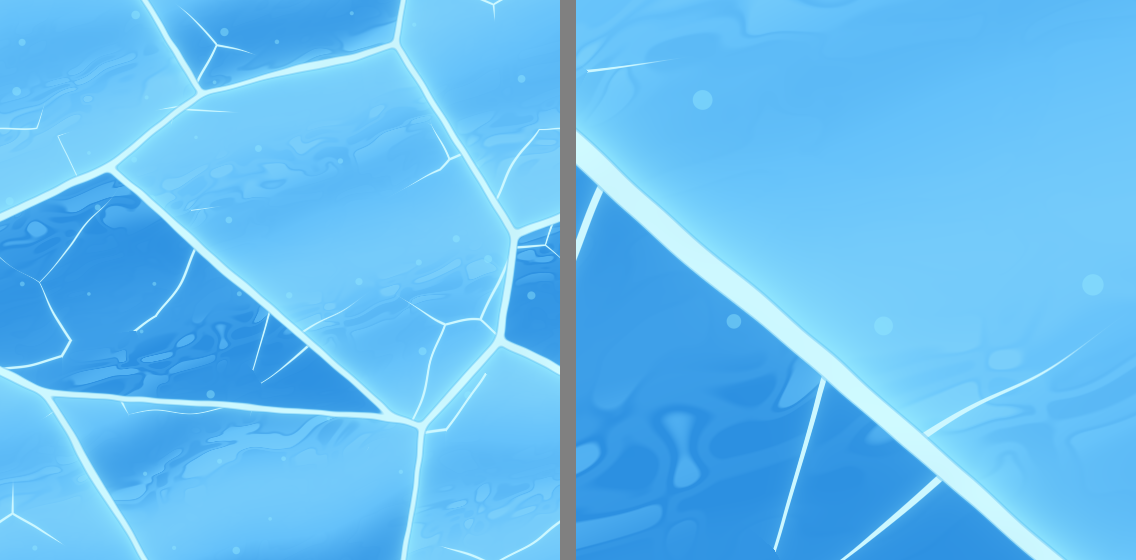
Left: the whole. Right: its middle third, enlarged.
This texture is drawn by a WebGL 1 fragment shader. Its source:

```glsl
precision highp float;
uniform vec2 u_resolution;

// One component per ice plate; the plates wrap around the tile
const vec4 SEED_X = vec4(0.469, 0.355, 0.334, 0.120);
const vec4 SEED_Y = vec4(0.576, 0.444, 0.116, 0.987);
const vec4 TONE   = vec4(0.66, 0.04, 0.48, 0.68);
const vec4 SWING  = vec4(0.22, 0.06, -0.36, -0.26);
const vec4 PHASE  = vec4(0.05, 0.00, 0.65, 0.40);
const vec4 GLOW   = vec4(0.95, 0.12, 0.45, 0.90);

const vec3 DEEP_ICE = vec3(0.19, 0.58, 0.89);
const vec3 MID_ICE  = vec3(0.39, 0.755, 0.98);
const vec3 PALE_ICE = vec3(0.48, 0.81, 0.98);
const vec3 HALO     = vec3(0.58, 0.92, 1.00);
const vec3 FROST    = vec3(0.80, 0.97, 1.00);
const vec3 RIM      = vec3(0.32, 0.72, 0.94);

const float CRACK_HALF_WIDTH = 0.0062;
const float JOINT_ROUNDING = 0.008;
const float HAIR_CELLS = 5.0;
const float HAIR_HALF_WIDTH = 0.0021;
const float HAIR_KEPT = 0.62;
const float BUBBLE_CELLS = 9.0;
const float TAU = 6.2831853;

float hash(vec2 p) {
  return fract(sin(dot(p, vec2(127.1, 311.7)) + 2.3) * 43758.545);
}
vec2 hash2(vec2 p) { return vec2(hash(p), hash(p + 57.3)); }

// Value noise that wraps after the given number of lattice cells
float noise(vec2 p, vec2 period) {
  vec2 i = floor(p), f = fract(p);
  f = f * f * (3.0 - 2.0 * f);
  vec2 a = mod(i, period), b = mod(i + 1.0, period);
  return mix(mix(hash(a), hash(vec2(b.x, a.y)), f.x),
             mix(hash(vec2(a.x, b.y)), hash(b), f.x), f.y);
}
float tileNoise(vec2 p, float cells) { return noise(p * cells, vec2(cells)); }
vec2 wobble(vec2 p, float cells) {
  return vec2(tileNoise(p, cells), tileNoise(p + 0.37, cells)) - 0.5;
}

float smoothMin(float a, float b, float k) {
  float h = max(k - abs(a - b), 0.0) / k;
  return min(a, b) - h * h * k * 0.25;
}

// Distance to the plate border; traits = tone, swing, phase, glow
float plateEdge(vec2 p, out vec4 traits, out vec2 shift) {
  vec2 nearest = vec2(9.0);
  for (int y = -1; y <= 1; y++) for (int x = -1; x <= 1; x++) for (int k = 0; k < 4; k++) {
    vec2 r = vec2(SEED_X[k], SEED_Y[k]) + vec2(x, y) - p;
    if (dot(r, r) < dot(nearest, nearest)) {
      nearest = r;
      traits = vec4(TONE[k], SWING[k], PHASE[k], GLOW[k]);
      shift = vec2(SEED_X[k], SEED_Y[k]);
    }
  }
  float edge = 1.0;
  for (int y = -1; y <= 1; y++) for (int x = -1; x <= 1; x++) for (int k = 0; k < 4; k++) {
    vec2 r = vec2(SEED_X[k], SEED_Y[k]) + vec2(x, y) - p, gap = r - nearest;
    if (dot(gap, gap) > 0.0001)
      edge = smoothMin(edge, dot(0.5 * (r + nearest), normalize(gap)), JOINT_ROUNDING);
  }
  return edge;
}

// Distance to a sparse net of hairline cracks
float hairEdge(vec2 p) {
  vec2 g = p * HAIR_CELLS, cell = floor(g), f = fract(g), nearest = vec2(9.0), home = vec2(0.0);
  for (int y = -1; y <= 1; y++) for (int x = -1; x <= 1; x++) {
    vec2 o = vec2(x, y), r = o + hash2(mod(cell + o, HAIR_CELLS)) - f;
    if (dot(r, r) < dot(nearest, nearest)) { nearest = r; home = o; }
  }
  float edge = 1.0;
  vec2 homeId = mod(cell + home, HAIR_CELLS);
  for (int y = -2; y <= 2; y++) for (int x = -2; x <= 2; x++) {
    vec2 o = home + vec2(x, y), id = mod(cell + o, HAIR_CELLS);
    vec2 r = o + hash2(id) - f, gap = r - nearest;
    if (dot(gap, gap) > 0.0001 && hash(id + homeId + 19.0) < HAIR_KEPT)
      edge = min(edge, dot(0.5 * (r + nearest), normalize(gap)));
  }
  return edge / HAIR_CELLS;
}

float bubbles(vec2 p, float px) {
  vec2 g = p * BUBBLE_CELLS, id = mod(floor(g), BUBBLE_CELLS);
  float radius = mix(0.003, 0.0078, hash(id + 7.0));
  float d = length(fract(g) - 0.15 - 0.7 * hash2(id + 31.0)) / BUBBLE_CELLS;
  return (1.0 - smoothstep(radius - px, radius + px, d)) * step(0.45, hash(id + 83.0));
}

void main() {
  vec2 p = gl_FragCoord.xy / u_resolution;
  float px = 0.7 / u_resolution.y;
  vec4 traits;
  vec2 shift;
  float edge = plateEdge(p + 0.010 * wobble(p, 8.0) + 0.0025 * wobble(p, 32.0), traits, shift);

  // Cloudy plate tone with slanted bands of ripples
  float phase = 3.0 * p.y - p.x + traits.z + 0.22 * (tileNoise(p, 5.0) - 0.5);
  float tone = traits.x + traits.y * cos(TAU * phase) + 0.10 * (tileNoise(p, 3.0) - 0.5);
  float band = 1.0 - smoothstep(0.04, 0.19, abs(fract(phase) - 0.75));
  vec2 flow = vec2(28.0 * p.x, 63.0 * p.y - 21.0 * p.x) + 2.2 * wobble(p, 16.0);
  float ripple = noise(flow, vec2(28.0, 21.0));
  float lens = smoothstep(0.60, 0.70, ripple);
  float outline = smoothstep(0.48, 0.60, ripple) - lens;
  float hollow = 1.0 - smoothstep(0.22, 0.36, ripple);
  tone += (0.06 + 0.94 * band) * (0.24 * lens - 0.16 * outline - 0.15 * hollow);
  tone = clamp(tone, -0.05, 1.25);
  vec3 color = mix(mix(DEEP_ICE, MID_ICE, min(2.0 * tone, 1.0)), PALE_ICE, max(2.0 * tone - 1.0, 0.0));
  color = mix(color, HALO, 0.42 * bubbles(p, px));

  // Halo beside the wide cracks
  float halfWidth = CRACK_HALF_WIDTH + 0.004 * (tileNoise(p, 7.0) - 0.5);
  float outside = max(edge - halfWidth, 0.0);
  color = mix(color, HALO, traits.w * (0.65 * exp(-outside / 0.011) + 0.25 * exp(-outside / 0.035)));

  // Hairlines taper away and thicken near the wide cracks
  float hair = hairEdge(p + shift + 0.016 * wobble(p, 14.0));
  float strength = smoothstep(0.46, 0.80, tileNoise(p + 0.13, 6.0) + 0.16 * exp(-edge / 0.05));
  float hairWidth = HAIR_HALF_WIDTH * strength;
  float hairLine = 1.0 - smoothstep(hairWidth - px, hairWidth + px, hair);
  color = mix(color, HALO, 0.35 * strength * exp(-hair / 0.005));
  color = mix(color, FROST, hairLine * smoothstep(0.0, 0.25, strength));

  // Wide cracks: thin blue rim around a frosted core
  float rim = 1.0 - smoothstep(0.0004, 0.0004 + 2.0 * px, abs(edge - halfWidth));
  float core = 1.0 - smoothstep(halfWidth - px, halfWidth + px, edge);
  color = mix(color, FROST + 0.03 * (tileNoise(p, 24.0) - 0.5), core);
  color = mix(color, RIM, 0.38 * rim);
  gl_FragColor = vec4(color, 1.0);
}
```
